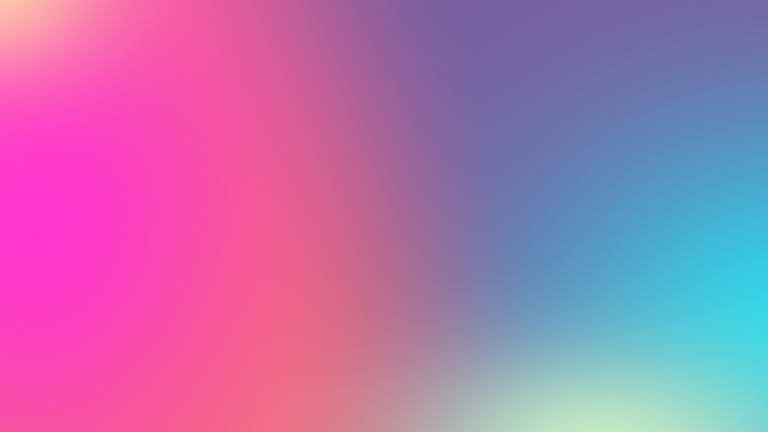
A Shadertoy shader for this background:

```glsl
const vec3 CORAL   = vec3(0.95, 0.43, 0.46);
const vec3 ROSE    = vec3(0.94, 0.39, 0.56);
const vec3 MAGENTA = vec3(1.00, 0.21, 0.81);
const vec3 PEACH   = vec3(1.00, 0.80, 0.67);
const vec3 PURPLE  = vec3(0.48, 0.365, 0.62);
const vec3 CYAN    = vec3(0.17, 0.84, 0.92);
const vec3 PALE    = vec3(0.78, 0.93, 0.77);

// Glow centres and radii, as fractions of the canvas
const vec2 MAGENTA_POS = vec2(0.04, 0.50),  MAGENTA_SIZE = vec2(0.28, 0.60);
const vec2 PEACH_POS   = vec2(-0.02, 1.05), PEACH_SIZE   = vec2(0.16, 0.22);
const vec2 CYAN_POS    = vec2(1.05, 0.24),  CYAN_SIZE    = vec2(0.36, 0.50);
const vec2 PALE_POS    = vec2(0.78, -0.05), PALE_SIZE    = vec2(0.26, 0.24);

// Curved seam between the warm and cool halves
const float SEAM_TOP = 0.40;
const float SEAM_BEND = 0.13;
const float SEAM_HALF_WIDTH = 0.20;

const float DITHER = 1.0 / 255.0;

float glow(vec2 uv, vec2 centre, vec2 size) {
    vec2 d = (uv - centre) / size;
    return exp(-dot(d, d));
}

float hash(vec2 p) {
    return fract(sin(dot(p, vec2(12.99, 78.23))) * 43758.5);
}

void mainImage(out vec4 fragColor, in vec2 fragCoord) {
    vec2 uv = fragCoord / iResolution.xy;

    // Warm left half
    vec3 warm = mix(CORAL, ROSE, smoothstep(0.2, 1.0, uv.y));
    warm = mix(warm, MAGENTA, glow(uv, MAGENTA_POS, MAGENTA_SIZE));
    warm = mix(warm, PEACH, glow(uv, PEACH_POS, PEACH_SIZE));

    // Cool right half
    vec3 cool = mix(PURPLE, CYAN, glow(uv, CYAN_POS, CYAN_SIZE));

    // Soft seam, then the pale light along the bottom
    float seam = SEAM_TOP + SEAM_BEND * (1.0 - uv.y * uv.y);
    float side = smoothstep(seam - SEAM_HALF_WIDTH, seam + SEAM_HALF_WIDTH, uv.x);
    vec3 colour = mix(warm, cool, side);
    colour = mix(colour, PALE, glow(uv, PALE_POS, PALE_SIZE));

    // Faint dither against banding
    colour += (hash(fragCoord) - 0.5) * DITHER;
    fragColor = vec4(clamp(colour, 0.0, 1.0), 1.0);
}
```
